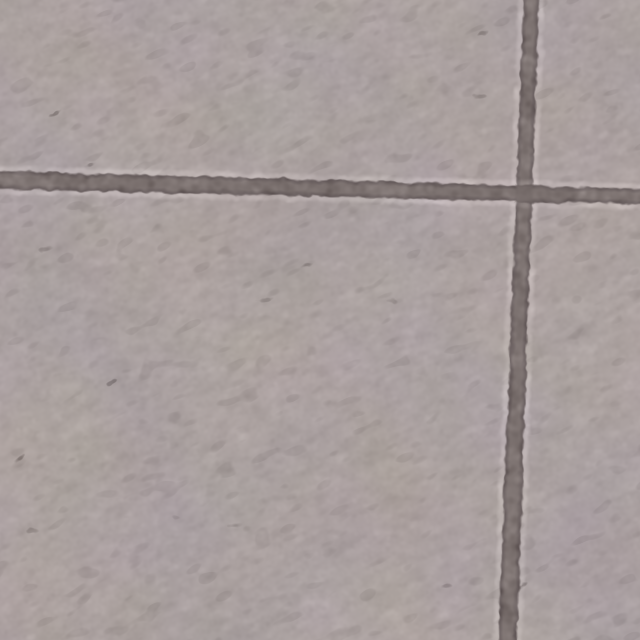
Write a three.js fragment shader that draws this texture.

```glsl
// Pale stone tiles, larger than the canvas, meeting at one slightly tilted joint crossing.
// Two rough-edged grout lines with worn pale rims are cut by distance over a surface
// mottled with smooth cellular noise, layered sines and a few hashed chips.
varying vec2 vUv;

vec2 hash2(vec2 p) {
  vec3 q = fract(p.xyx * vec3(0.1031, 0.103, 0.0973));
  q += dot(q, q.yzx + 33.33);
  return fract((q.xx + q.yz) * q.zy);
}

// Each cell adds a soft bump of random sign and height; the mean is zero.
float cellNoise(vec2 p) {
  vec2 cell = floor(p);
  float sum = 0.0;
  for (int j = -1; j <= 1; j++) {
    for (int i = -1; i <= 1; i++) {
      vec2 id = cell + vec2(float(i), float(j));
      vec2 d = p - id - hash2(id);
      float bump = max(0.0, 1.0 - dot(d, d));
      sum += (hash2(id + 57.0).x - 0.5) * bump * bump;
    }
  }
  return sum;
}

// Broad drifting blotches from warped sines, about -1 to 1.
float blotches(vec2 p) {
  p += 0.06 * sin(p.yx * 13.0 + vec2(1.0, 4.0));
  return 0.5 * sin(p.x * 11.0 + p.y * 7.0)
       + 0.3 * sin(p.y * 23.0 - p.x * 9.0 + 2.0)
       + 0.2 * sin(p.x * 31.0 + p.y * 17.0 + 5.0);
}

// Short slanted chips, kept inside their own cells and present in few of them.
float chips(vec2 p) {
  vec2 cell = floor(p * 9.0);
  vec2 rnd = hash2(cell + 11.0);
  vec2 d = fract(p * 9.0) - 0.2 - 0.6 * hash2(cell + 3.0);
  d = vec2(d.x + d.y * (rnd.y - 0.5), d.y - d.x * (rnd.y - 0.3));
  float r = length(d / vec2(0.09, 0.035)) + cellNoise(p * 150.0);
  return step(0.8, rnd.x) * (1.0 - smoothstep(0.3, 1.2, r)) * (0.3 + 0.7 * rnd.y);
}

// Grout over a tile, for a signed distance from the joint's centre line.
vec3 addJoint(vec3 color, float signedDist, float halfWidth, vec2 p) {
  float ragged = 0.0035 * cellNoise(p * 65.0) + 0.0025 * cellNoise(p * 140.0 + 9.0);
  float edge = abs(signedDist) - halfWidth + ragged;

  // Pale worn rim, broken up along its length.
  float rim = smoothstep(-0.001, 0.003, edge) * (1.0 - smoothstep(0.004, 0.012, edge));
  color += rim * (0.062 + 0.06 * cellNoise(p * 45.0 + 20.0));

  // Grout is lightest along the middle and shaded at its walls.
  float wall = smoothstep(-0.008, -0.001, edge);
  vec3 grout = mix(vec3(0.485, 0.445, 0.437), vec3(0.42, 0.38, 0.38), wall);
  grout += 0.07 * cellNoise(p * 110.0) + 0.05 * cellNoise(p * 55.0 + 40.0);
  return mix(color, grout, 1.0 - smoothstep(-0.002, 0.002, edge));
}

void main() {
  vec2 p = vUv;
  float across = p.y - (0.719 - 0.026 * p.x);
  float down = p.x - (0.793 + 0.037 * p.y);

  // Stone: slight warm and cool drift, then mottling and slanted fine grain.
  vec3 color = vec3(0.668, 0.629, 0.626);
  color += blotches(p) * vec3(0.007, 0.004, -0.004);
  color += cellNoise(p * 7.0) * vec3(0.012, 0.018, 0.01);
  color += cellNoise(p * 16.0 + 30.0) * vec3(0.012, 0.004, 0.02);
  vec2 slanted = vec2(p.x + 0.45 * p.y, p.y - 0.45 * p.x);
  float grain = 0.024 * cellNoise(slanted * vec2(32.0, 55.0))
              + 0.034 * cellNoise(slanted * vec2(65.0, 110.0) + 70.0)
              + 0.018 * cellNoise(p * 170.0);
  color += grain;

  // Small pits where strong grain dips, and the sparse darker chips.
  float pits = smoothstep(0.23, 0.48, cellNoise(slanted * vec2(38.0, 80.0) + 90.0));
  color -= 0.035 * pits;
  color -= 0.16 * chips(p);

  // The vertical joint widens toward the bottom, the horizontal one toward the left.
  color = addJoint(color, down, 0.0145 - 0.0025 * p.y, p);
  color = addJoint(color, across, 0.0138 - 0.0018 * p.x, p + 3.0);

  // Rims fade where the two grout lines run into each other.
  float crossing = max(abs(across), abs(down));
  float fill = 1.0 - smoothstep(0.009, 0.016, crossing);
  color = mix(color, vec3(0.465, 0.425, 0.418) + grain, 0.85 * fill);

  gl_FragColor = vec4(color, 1.0);
}
```
